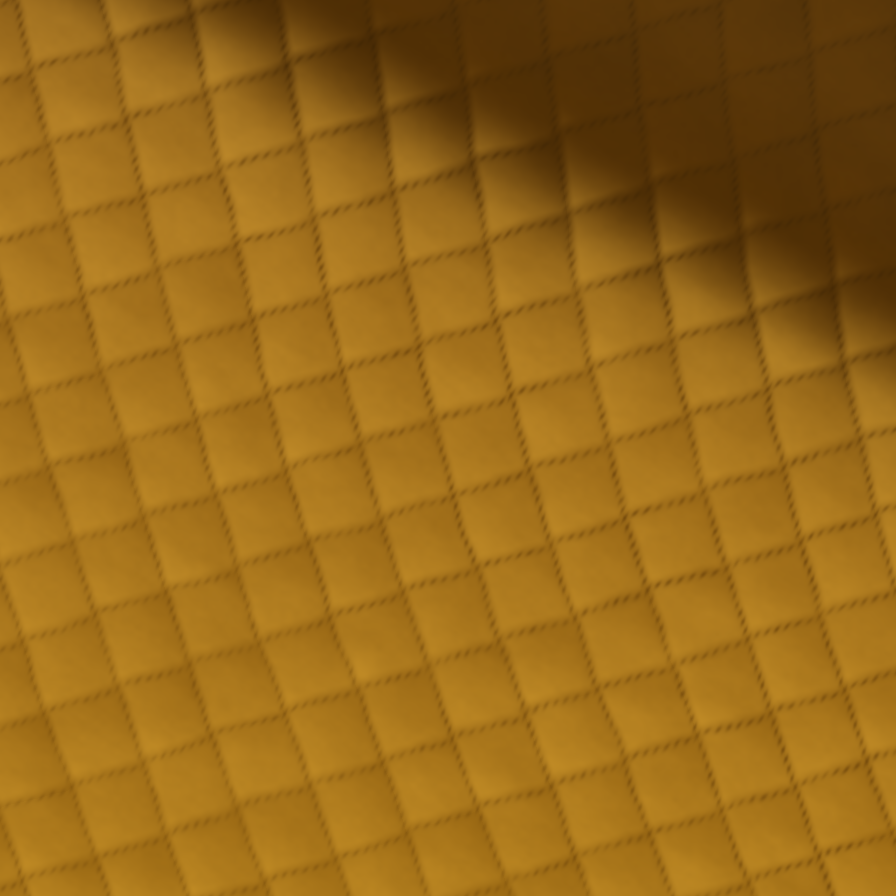
This texture is drawn by a Shadertoy shader. Its source:

```glsl
// Quilted ochre fabric: a slanted, gently bending grid of puffed cells, sewn
// along every seam with short slanted stitches. Each cell is shaded from its
// own coordinates, then a soft diagonal shadow falls over the upper right.

float hash(vec2 p) {
    p = fract(p * vec2(0.1031, 0.1137));
    p += dot(p, p.yx + 33.33);
    return fract((p.x + p.y) * p.x * 47.0);
}

float noise(vec2 p) {
    vec2 i = floor(p), f = fract(p);
    f = f * f * (3.0 - 2.0 * f);
    return mix(mix(hash(i), hash(i + vec2(1, 0)), f.x),
               mix(hash(i + vec2(0, 1)), hash(i + vec2(1, 1)), f.x), f.y);
}

float fbm(vec2 p) {
    float sum = 0.0, amp = 0.5;
    for (int i = 0; i < 4; i++) {
        sum += amp * noise(p);
        p = p * 2.03 + 7.1;
        amp *= 0.5;
    }
    return sum;
}

// Cell coordinates: x counts the bending steep seams, y the shallow ones.
// p.y runs downward from the top edge.
vec2 quiltCoords(vec2 p) {
    vec2 fromCenter = p - 0.5;
    float bulge = 0.014 * exp(-12.0 * dot(fromCenter, fromCenter));
    float start = 0.0156 + p.y * (0.2125 + 0.0726 * p.y) - bulge;
    float pitch = 0.0983 - p.y * (0.0192 - 0.0108 * p.y);
    float column = (p.x - start) / pitch;

    // Shallow seams run a little flatter in each cell and step at steep seams
    float f = fract(column);
    float stepped = (f - 0.5) * smoothstep(0.0, 0.1, min(f, 1.0 - f));
    float row = (p.y + 0.335 * p.x - 0.272) / 0.0902 - 0.07 * stepped;
    return vec2(column, row);
}

// Darkness of a sewn seam; across is a signed distance, along counts stitches
float seam(float across, float along, float slant) {
    float tooth = 0.5 + 0.5 * cos(6.2832 * (along + across * slant));
    float thread = exp(-pow(across / 0.0037, 2.0)) * pow(tooth, 1.4);
    float crease = exp(-pow(across / 0.0055, 2.0));
    return 0.58 * thread + 0.15 * crease;
}

void mainImage(out vec4 fragColor, in vec2 fragCoord) {
    vec2 p = fragCoord / iResolution.xy;
    p.y = 1.0 - p.y;

    // Small wobble keeps the sewing uneven
    vec2 wobble = vec2(noise(p * 17.0), noise(p * 17.0 + 40.0)) - 0.5;
    wobble += 0.35 * (vec2(noise(p * 70.0), noise(p * 70.0 + 40.0)) - 0.5);
    vec2 q = quiltCoords(p + 0.005 * wobble);
    vec2 cell = floor(q), f = q - cell;
    vec2 toSeam = (f - step(0.5, f)) * vec2(0.089, 0.0855);

    // Puffed cell: lit on its left and lower flanks, dim at upper right
    float leftFlank = smoothstep(-0.03, 0.12, f.x) * (1.0 - f.x);
    float lowerFlank = smoothstep(0.0, 0.16, 1.0 - f.y) * f.y;

    // Shallow wrinkles running down to the right
    vec2 grain = vec2(dot(p, vec2(0.85, 0.5)) * 13.0, dot(p, vec2(-0.5, 0.85)) * 27.0);
    float light = 0.18 + 0.52 * leftFlank + 0.40 * lowerFlank;
    light += 0.5 * (fbm(grain) - 0.47) + 0.08 * (hash(cell + 60.0) - 0.5);
    light += 0.10 * smoothstep(0.3, 1.0, p.y);

    vec3 dimOchre = vec3(0.575, 0.383, 0.072);
    vec3 litOchre = vec3(0.720, 0.515, 0.140);
    vec3 color = mix(dimOchre, litOchre, light);

    // Cloth is paler above and more saturated below
    color.b += 0.03 * (0.6 - p.y);

    // Stitches, uneven in depth and softer towards the lower left
    float steepSeam = seam(toSeam.x, q.y * 8.0, 50.0);
    float shallowSeam = 0.92 * seam(toSeam.y, q.x * 7.0, 70.0);
    float crispness = mix(0.55, 1.0, smoothstep(-0.6, 0.2, p.x - p.y));
    crispness *= 0.6 + 0.8 * noise(q * 4.3 + 9.0);
    float sewn = max(steepSeam, shallowSeam) * crispness;
    color = mix(color, vec3(0.37, 0.22, 0.025), 0.60 * sewn);

    // Diagonal shadow, its edge shifted by the relief of the cells
    float edge = p.y - 0.012 - 0.5 * (p.x - 0.215) + 0.04 * (fbm(p * 5.0) - 0.47);
    edge += 0.04 * (leftFlank - 0.4) + 0.03 * (lowerFlank - 0.4);
    float shade = 1.0 - smoothstep(-0.085, 0.09, edge);
    float falloff = 1.0 - smoothstep(0.0, 0.25, edge);
    color *= 1.0 - 0.07 * falloff;
    vec3 shadowBrown = vec3(0.312, 0.184, 0.020);
    shadowBrown += vec3(0.035, 0.028, 0.015) * smoothstep(0.08, 0.3, -edge);
    shadowBrown *= 0.93 + 0.16 * light - 0.13 * sewn;
    color = mix(color, shadowBrown, shade);

    // Fine nap of the cloth
    color *= 1.0 + 0.02 * (noise(p * 130.0) - 0.5);
    fragColor = vec4(color, 1.0);
}
```
